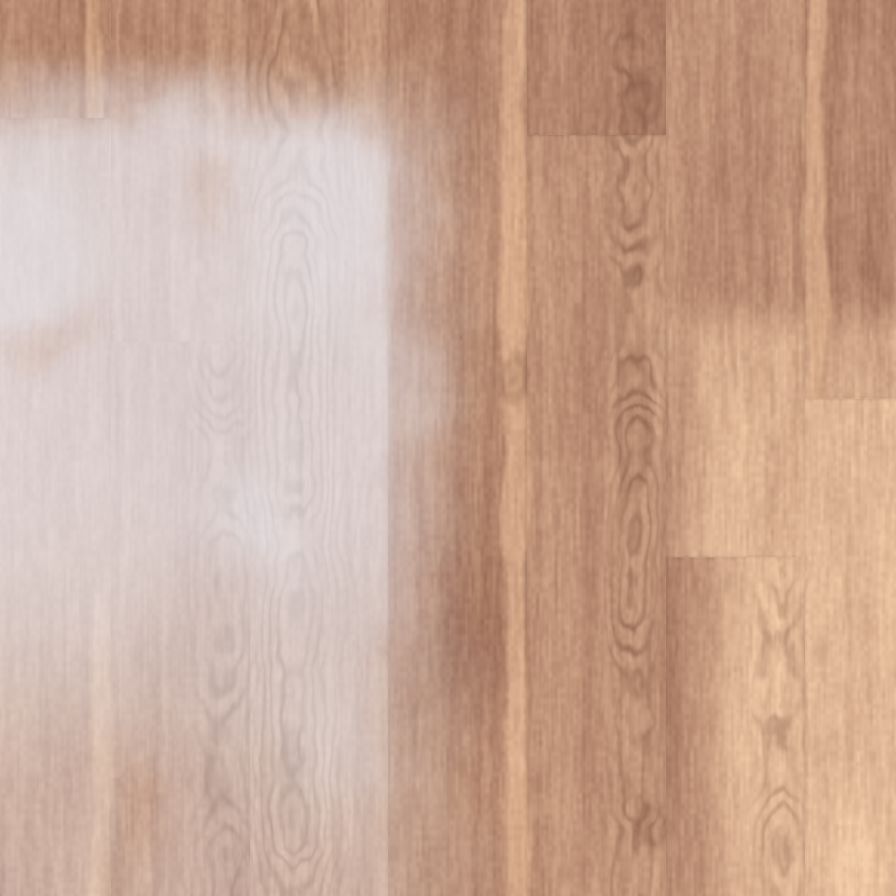
Give the GLSL for this texture, as a WebGL 1 fragment shader.

```glsl
precision highp float;
// Vertical wooden floor boards with cathedral grain, knots and pale sapwood.
// Each board gets its tone from its column and butt joint; grain is stretched
// value noise, and a milky reflection and a warm sun patch lie on top.
uniform vec2 u_resolution;
const vec3 DARK_WOOD = vec3(0.645, 0.465, 0.375);
const vec3 LIGHT_WOOD = vec3(0.925, 0.77, 0.635);
const vec3 GRAIN_BROWN = vec3(0.50, 0.34, 0.26);
const vec3 SAPWOOD = vec3(0.88, 0.71, 0.57);
const vec3 HAZE = vec3(0.885, 0.855, 0.865);
const float FIRST_SEAM = 0.1235;
const float BOARD_WIDTH = 0.155;
const float FIBRE_STRENGTH = 0.42;
const float FIGURE_STRENGTH = 0.36;
const float RING_DENSITY = 125.0;

float hash(vec2 p) {
  vec3 q = fract(vec3(p.xyx) * 0.1031);
  q += dot(q, q.yzx + 33.33);
  return fract((q.x + q.y) * q.z);
}
float noise(vec2 p) {
  vec2 i = floor(p), f = fract(p);
  f = f * f * (3.0 - 2.0 * f);
  return mix(mix(hash(i), hash(i + vec2(1.0, 0.0)), f.x),
             mix(hash(i + vec2(0.0, 1.0)), hash(i + 1.0), f.x), f.y);
}
float fbm(vec2 p) {
  float sum = 0.0, amp = 0.533;
  for (int i = 0; i < 4; i++) {
    sum += amp * noise(p);
    p = p * 2.03 + 17.1;
    amp *= 0.5;
  }
  return sum;
}
float blob(vec2 p, vec2 centre, vec2 size) {
  vec2 d = (p - centre) / size;
  return exp(-dot(d, d));
}
// Joint height, tone above it, tone below it
vec3 board(float id) {
  if (id < 0.5) return vec3(0.868, 0.22, 0.30);
  if (id < 1.5) return vec3(0.618, 0.28, 0.33);
  if (id < 2.5) return vec3(-1.0, 0.38, 0.38);
  if (id < 3.5) return vec3(-1.0, 0.22, 0.22);
  if (id < 4.5) return vec3(0.849, 0.20, 0.42);
  if (id < 5.5) return vec3(0.378, 0.38, 0.64);
  return vec3(0.555, 0.17, 0.70);
}
// Nested rings around a wandering centre line, fading sideways
float figure(vec2 p, float centre, float width, float seed) {
  float dx = p.x - centre - 0.016 * (fbm(vec2(p.y * 6.0, seed)) - 0.5);
  float pinch = 0.075 * fbm(vec2(p.y * 6.0, seed + 9.0));
  float r = length(vec2(dx, pinch)) + 0.012 * fbm(vec2(p.x * 45.0, p.y * 14.0));
  float ring = 0.5 + 0.5 * cos(6.2832 * r * RING_DENSITY);
  float broken = 0.45 + 1.1 * noise(p * vec2(70.0, 14.0) + seed);
  return ring * ring * broken * exp(-dx * dx / (width * width));
}
// Dark oval heart with a ragged ring around it
float knot(vec2 p, vec2 centre, vec2 size) {
  float r = length((p - centre) / size) + 0.8 * (fbm(p * 55.0) - 0.5);
  return 0.6 * exp(-3.0 * r * r) + 0.65 * exp(-9.0 * (r - 1.0) * (r - 1.0));
}
float sapStrip(vec2 p, float centre, float halfWidth, float seed) {
  float wander = 0.018 * (fbm(vec2(p.y * 8.0, seed)) - 0.5);
  float w = halfWidth * (0.3 + 1.0 * fbm(vec2(p.y * 12.0, seed + 3.0)));
  return 1.0 - smoothstep(w - 0.004, w + 0.005, abs(p.x - centre - wander));
}
void main() {
  vec2 p = gl_FragCoord.xy / u_resolution;
  // Boards and sunlight
  float column = (p.x - FIRST_SEAM) / BOARD_WIDTH;
  float id = floor(column) + 1.0;
  vec3 b = board(id);
  float above = smoothstep(b.x - 0.002, b.x + 0.002, p.y);
  float sun = smoothstep(0.735, 0.80, p.x) * (1.0 - smoothstep(0.61, 0.68, p.y));
  float shade = 1.0 - smoothstep(0.77, 0.83, p.x);
  shade *= step(4.5, id) * step(id, 5.5) * (1.0 - above);
  float tone = mix(b.z, b.y, above) + sun * mix(0.18, 0.42, above) - 0.5 * shade;
  // Broad stains, fibres and pores
  vec2 q = p + vec2(id * 3.7, step(b.x, p.y) * 5.3);
  float fibre = FIBRE_STRENGTH * (fbm(q * vec2(95.0, 3.5)) - 0.5);
  fibre += 0.20 * (noise(q * vec2(290.0, 40.0)) - 0.5);
  fibre += 0.16 * (noise(q * vec2(210.0, 170.0)) - 0.5);
  tone += 0.38 * (fbm(q * vec2(13.0, 5.0)) - 0.5) + fibre;
  tone -= 0.20 * blob(p, vec2(0.52, 0.27), vec2(0.045, 0.08));
  vec3 col = mix(DARK_WOOD, LIGHT_WOOD, clamp(tone, -0.2, 1.1));
  // Pale sapwood
  float sap = sapStrip(p, 0.573, 0.017, 2.0);
  sap = max(sap, sapStrip(p, 0.910, 0.013, 5.0) * step(0.555, p.y));
  sap = max(sap, sapStrip(p, 0.112, 0.013, 8.0) * (1.0 - smoothstep(0.3, 0.4, p.y)));
  sap = max(sap, sapStrip(p, 0.108, 0.012, 11.0) * step(0.868, p.y));
  col = mix(col, SAPWOOD + 0.25 * fibre, 0.65 * sap);
  // Cathedral figure and knots
  float grain = figure(p, 0.328, 0.055, 21.0) + 1.1 * figure(p, 0.708, 0.026, 34.0);
  grain += figure(p, 0.250, 0.030, 47.0) * (1.0 - smoothstep(0.59, 0.618, p.y));
  grain += 0.7 * figure(p, 0.870, 0.026, 58.0) * (1.0 - smoothstep(0.372, 0.378, p.y));
  float knots = knot(p, vec2(0.720, 0.887), vec2(0.014, 0.024));
  knots += 0.8 * knot(p, vec2(0.574, 0.577), vec2(0.013, 0.022));
  knots += 0.8 * knot(p, vec2(0.707, 0.527), vec2(0.017, 0.068));
  knots += knot(p, vec2(0.727, 0.080), vec2(0.014, 0.022));
  knots += 0.8 * knot(p, vec2(0.325, 0.135), vec2(0.012, 0.040));
  knots += 0.8 * knot(p, vec2(0.243, 0.125), vec2(0.012, 0.030));
  float lines = clamp(FIGURE_STRENGTH * grain + 0.42 * knots, 0.0, 0.65);
  col = mix(col, GRAIN_BROWN, lines);
  // Soft seams and butt joints
  float seam = abs(fract(column + 0.5) - 0.5) * BOARD_WIDTH;
  float gap = 1.0 - smoothstep(0.0, 0.004, min(seam, abs(p.y - b.x)));
  col *= 1.0 - 0.04 * gap;
  // Milky reflection
  vec2 w = p + 0.09 * (vec2(fbm(p * 9.0), fbm(p * 9.0 + 40.0)) - 0.5);
  float haze = mix(0.42, 0.83, smoothstep(0.08, 0.45, w.y));
  haze += 0.18 * blob(w, vec2(0.03, 0.72), vec2(0.08, 0.10));
  haze += 0.13 * blob(w, vec2(0.38, 0.76), vec2(0.10, 0.16));
  haze += 0.15 * blob(w, vec2(0.30, 0.43), vec2(0.05, 0.06));
  haze += 0.22 * blob(w, vec2(0.37, 0.17), vec2(0.09, 0.10));
  haze -= 0.17 * blob(w, vec2(0.235, 0.785), vec2(0.025, 0.03));
  haze -= 0.20 * blob(w, vec2(0.045, 0.625), vec2(0.06, 0.025));
  haze -= 0.20 * blob(w, vec2(0.155, 0.09), vec2(0.035, 0.08));
  haze *= (1.0 - smoothstep(0.83, 0.96, w.y)) * (1.0 - smoothstep(0.41, 0.57, w.x));
  haze = clamp(haze * (1.0 - 0.25 * smoothstep(0.428, 0.440, p.x)), 0.0, 0.95);
  col = mix(col, HAZE, haze) + haze * (0.07 * fibre - 0.07 * lines);
  gl_FragColor = vec4(col, 1.0);
}
```
